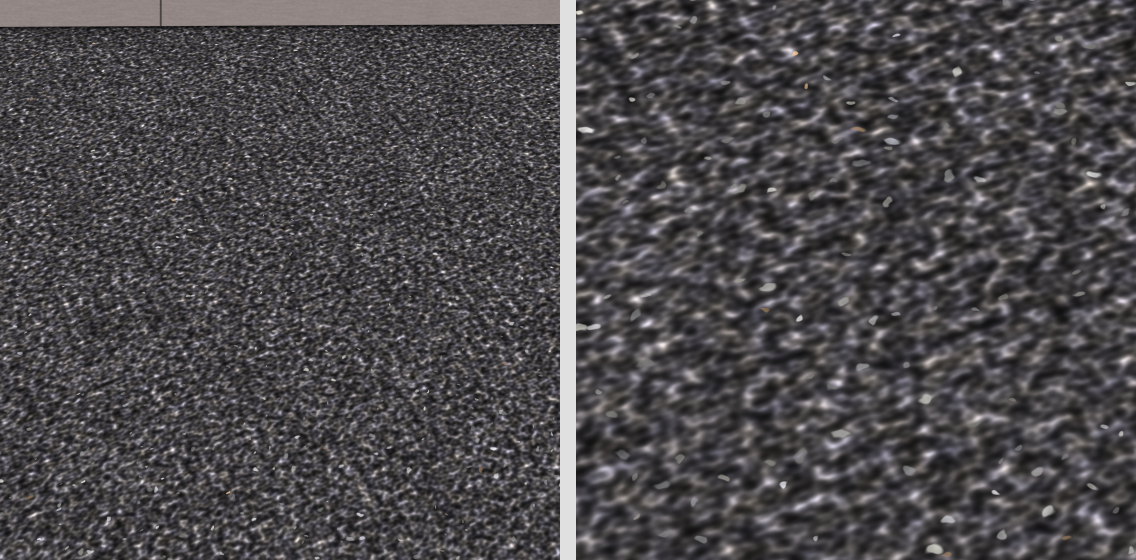
Left, the full canvas; right, a detail of the centre.
Reproduce this texture procedurally as a Shadertoy shader.

```glsl
// Dark speckled asphalt receding to a pale stone curb along the top edge.

#define HORIZON 2.2
#define GRAIN_FREQ 72.0
#define GRAIN_TILT 0.45
#define CONTRAST 0.40
#define CHIP_FREQ 34.0
#define CHIP_SHARE 0.38
#define CURB_Y 0.952
#define CURB_SLOPE 0.005
#define SEAM_X 0.287
#define ASPHALT_COLOR vec3(0.262, 0.252, 0.262)
#define CURB_COLOR vec3(0.575, 0.530, 0.522)

vec2 hash2(vec2 p) {
    vec3 q = fract(p.xyx * vec3(0.1031, 0.1030, 0.0973));
    q += dot(q, q.yzx + 33.33);
    return fract((q.xx + q.yz) * q.zy);
}

vec2 gradientAt(vec2 cell) {
    float angle = 6.2832 * hash2(cell).x;
    return vec2(cos(angle), sin(angle));
}

float gradientNoise(vec2 p) {
    vec2 i = floor(p), f = p - i;
    vec2 w = f * f * f * (f * (f * 6.0 - 15.0) + 10.0);
    vec2 e = vec2(1.0, 0.0);
    float a = dot(gradientAt(i), f);
    float b = dot(gradientAt(i + e.xy), f - e.xy);
    float c = dot(gradientAt(i + e.yx), f - e.yx);
    float d = dot(gradientAt(i + e.xx), f - e.xx);
    return mix(mix(a, b, w.x), mix(c, d, w.x), w.y);
}

mat2 rotation(float a) {
    return mat2(cos(a), -sin(a), sin(a), cos(a));
}

// Canvas point to ground plane, so grains shrink and flatten with distance
vec2 groundPlane(vec2 p) {
    return vec2(p.x - 0.5, HORIZON) * HORIZON / (HORIZON - p.y);
}

// Scattered pale stone chips: rgb is the tint, a is the coverage
vec4 stoneChips(vec2 g) {
    vec2 q = g * CHIP_FREQ;
    q += 0.10 * vec2(gradientNoise(q * 4.0), gradientNoise(q * 4.0 + 57.0));
    vec2 home = floor(q);
    vec4 chips = vec4(0.0);
    for (int y = -1; y <= 1; y++)
    for (int x = -1; x <= 1; x++) {
        vec2 cell = home + vec2(x, y);
        vec2 place = hash2(cell + 11.0), kind = hash2(cell + 83.0);
        vec2 shape = hash2(cell + 151.0);
        if (kind.x > CHIP_SHARE) continue;
        vec2 d = rotation(GRAIN_TILT + 2.0 * (shape.x - 0.5)) * (q - cell - place);
        float radius = mix(0.09, 0.21, shape.y * shape.y);
        float cover = 1.0 - smoothstep(0.6, 1.15, length(d * vec2(0.8, 1.4)) / radius);
        float shade = 0.44 + 0.40 * kind.y * kind.y * kind.y;
        vec3 tint = mix(vec3(0.98, 0.98, 1.03), vec3(1.0, 0.99, 0.94), place.x);
        if (kind.x < 0.012) tint = vec3(1.12, 0.93, 0.72);
        if (cover > chips.a) chips = vec4(tint * shade, cover);
    }
    return chips;
}

vec3 asphalt(vec2 p) {
    vec2 g = groundPlane(p);
    vec2 q = rotation(GRAIN_TILT) * g * GRAIN_FREQ * vec2(0.8, 1.1);

    // Log-normal brightness: dark binder with a tail of bright grains
    float grain = gradientNoise(q) + 0.8 * gradientNoise(q * 1.83 + 31.7);
    float mottle = gradientNoise(g * 9.0) + gradientNoise(g * 21.0 + 5.0);
    float level = 3.5 * grain + 0.55 * mottle;
    vec3 color = ASPHALT_COLOR * exp(CONTRAST * level);

    // Faint violet and ochre tinges between grains
    float tinge = gradientNoise(q * 0.7 + 91.0);
    color *= 1.0 + tinge * vec3(-0.05, -0.02, 0.13);

    vec4 chips = stoneChips(g);
    color = mix(color, max(color, chips.rgb * (1.0 + 0.3 * grain)), chips.a);
    return min(color, vec3(0.93));
}

vec3 curb(vec2 p, float pixel) {
    float streaks = gradientNoise(p * vec2(28.0, 190.0));
    float speckle = gradientNoise(p * vec2(150.0, 260.0));
    vec3 color = CURB_COLOR * (1.0 + 0.05 * streaks + 0.05 * speckle);
    float seam = 1.0 - smoothstep(0.0006, 0.0010 + pixel, abs(p.x - SEAM_X));
    return color * (1.0 - 0.5 * seam);
}

void mainImage(out vec4 fragColor, in vec2 fragCoord) {
    float pixel = 1.0 / iResolution.y;
    vec2 p = fragCoord * pixel;

    // Four samples per pixel keep the distant grains smooth
    vec3 ground = vec3(0.0);
    for (int i = 0; i < 4; i++) {
        vec2 offset = vec2(i % 2, i / 2) * 0.5 - 0.25;
        ground += 0.25 * asphalt(p + offset * pixel);
    }

    // Contact shadow beneath the curb
    float above = p.y - CURB_Y - CURB_SLOPE * p.x;
    ground *= 1.0 - 0.28 * exp(min(above, 0.0) / 0.018);
    ground *= 1.0 - 0.50 * smoothstep(-0.007, -0.001, above);

    float onCurb = smoothstep(-0.7 * pixel, 0.7 * pixel, above);
    fragColor = vec4(mix(ground, curb(p, pixel), onCurb), 1.0);
}
```
